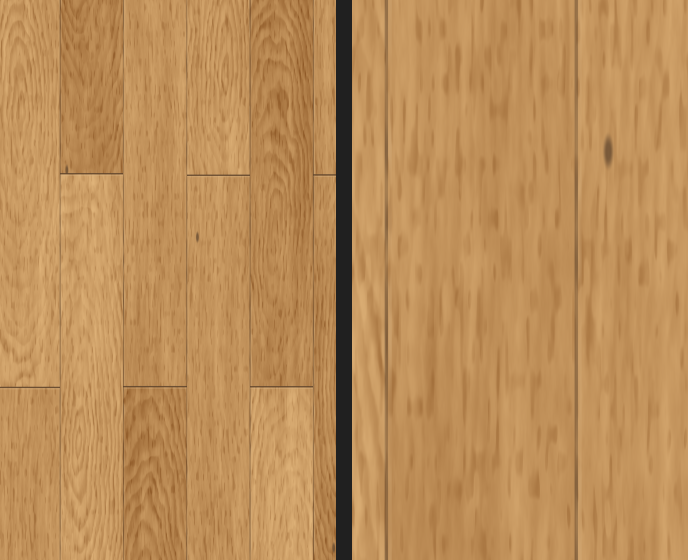
Left, the full canvas; right, a detail of the centre.
This texture is drawn by a WebGL 1 fragment shader. Its source:

```glsl
precision highp float;
// Oak plank floor: staggered vertical boards with streaks, pores and arched growth rings.

uniform vec2 u_resolution;

#define PLANK_SIZE vec2(0.1884, 0.755)   // share of canvas width, height
#define FIRST_SEAM 0.179
#define JOINT_EVEN 0.310
#define JOINT_ODD 0.688
#define SEAM_HALF 0.0010                 // share of canvas height
#define RING_COUNT 15.0
#define BASE_TONE 0.73
#define DARK_OAK vec3(0.645, 0.445, 0.240)
#define LIGHT_OAK vec3(0.822, 0.642, 0.420)
#define GAP_COLOR vec3(0.36, 0.26, 0.17)
#define BEVEL_COLOR vec3(0.87, 0.73, 0.54)

float hash(vec2 p) {
  vec3 q = fract(p.xyx * 0.1031);
  q += dot(q, q.yzx + 33.33);
  return fract((q.x + q.y) * q.z);
}

float noise(vec2 p) {
  vec2 i = floor(p);
  vec2 f = fract(p);
  f = f * f * (3.0 - 2.0 * f);
  return mix(mix(hash(i), hash(i + vec2(1.0, 0.0)), f.x),
             mix(hash(i + vec2(0.0, 1.0)), hash(i + 1.0), f.x), f.y);
}

// Four octaves, centred on zero
float fbm(vec2 p) {
  float sum = 0.0;
  float amp = 0.5;
  for (int i = 0; i < 4; i++) {
    sum += amp * (noise(p) - 0.5);
    p = p * 2.03 + 17.3;
    amp *= 0.5;
  }
  return sum;
}

// Dark late-wood lines where the cut crosses the tapering log
float growthRings(vec2 g, vec2 seed, float figure) {
  float side = hash(seed + 5.0) < 0.5 ? -1.0 : 1.0;
  float heart = mix(side * 0.95, (hash(seed + 9.0) - 0.5) * 0.4, figure);
  float peak = mix(1.5, 5.5, hash(seed + 13.0));
  vec2 log2d = vec2(g.x - heart, (g.y - peak) * 0.17);
  log2d += 0.22 * vec2(fbm(vec2(g.x * 1.5, g.y * 0.7) + seed),
                       fbm(vec2(g.x * 2.5, g.y * 0.8) + seed + 40.0));
  float d = length(log2d) + 0.035 * fbm(vec2(g.x * 9.0, g.y * 4.0) + seed);
  float ring = fract(d * RING_COUNT);
  return smoothstep(0.15, 0.75, ring) * (1.0 - smoothstep(0.78, 1.0, ring));
}

float line(float dist, float halfWidth, float px) {
  return 1.0 - smoothstep(halfWidth - 0.6 * px, halfWidth + 0.6 * px, dist);
}

void main() {
  vec2 uv = gl_FragCoord.xy / u_resolution;
  float px = 1.0 / u_resolution.y;

  // Plank layout: every other column is shifted lengthwise
  float x = (uv.x - FIRST_SEAM) / PLANK_SIZE.x + 1.0;
  float column = floor(x);
  float joint = mix(JOINT_EVEN, JOINT_ODD, mod(column, 2.0));
  joint += (hash(vec2(column, 71.0)) - 0.5) * 0.004;
  float y = (uv.y - joint) / PLANK_SIZE.y;
  vec2 plank = vec2(column, floor(y));
  vec2 cell = vec2(x, y) - plank;
  vec2 seed = (plank + 3.0) * vec2(19.7, 31.3);

  // Grain coordinates in plank widths
  vec2 g = vec2(cell.x - 0.5, cell.y * 6.7);

  // Board tone and figure cycle over three columns, stepped per row
  float wave = cos(2.0944 * (plank.x + plank.y + 0.3));
  float figure = smoothstep(0.3, 0.8, abs(wave));
  float tone = BASE_TONE + 0.20 * wave - 0.08 * plank.y;
  tone += (hash(seed) - 0.5) * 0.16;

  // Broad stains, long streaks and fine fibre
  tone += 0.45 * fbm(vec2(g.x * 2.2, g.y * 0.35) + seed);
  tone += 0.55 * fbm(vec2(g.x * 9.0, g.y * 0.5) + seed + 11.0);
  tone += 0.50 * fbm(vec2(g.x * 26.0, g.y * 4.0) + seed + 23.0);

  // Growth rings fade in and out along the board
  float fade = smoothstep(0.25, 0.65, noise(vec2(g.x * 1.6, g.y * 0.6) + seed + 57.0));
  float rings = growthRings(g, seed, figure);
  tone -= rings * mix(0.14, 0.38, figure) * mix(0.4, 1.0, fade);

  // Short open pores, denser in the rings
  float pores = noise(vec2(g.x * 46.0 + 0.8 * noise(g * 3.0), g.y * 7.0) + seed);
  tone -= smoothstep(0.58, 0.90, pores) * (0.22 + 0.18 * rings);
  vec3 color = mix(DARK_OAK, LIGHT_OAK, tone);

  // Occasional small dark fleck
  vec2 spot = vec2(hash(seed + 2.0) - 0.5, 6.7 * hash(seed + 4.0));
  float fleck = length((g - spot * vec2(0.8, 1.0)) * vec2(30.0, 9.0));
  color = mix(color, GAP_COLOR, 0.7 * step(0.75, hash(seed + 6.0)) * (1.0 - smoothstep(0.3, 1.0, fleck)));

  // Long seams are faint and uneven, end joints are darker
  float toHeight = PLANK_SIZE.x * u_resolution.x / u_resolution.y;
  float sideDist = min(cell.x, 1.0 - cell.x) * toHeight;
  float endDist = min(cell.y, 1.0 - cell.y) * PLANK_SIZE.y;
  float wear = noise(vec2(floor(x + 0.5) * 7.0, uv.y * 45.0));
  float bevel = line(abs(cell.x * toHeight - 2.2 * SEAM_HALF), SEAM_HALF, px);
  float lip = line(abs((1.0 - cell.y) * PLANK_SIZE.y - 2.6 * SEAM_HALF), SEAM_HALF, px);
  color = mix(color, BEVEL_COLOR, max(bevel * 0.35 * wear, lip * 0.35));
  color = mix(color, GAP_COLOR, line(sideDist, SEAM_HALF, px) * mix(0.25, 0.60, wear));
  color = mix(color, GAP_COLOR, line(endDist, 1.2 * SEAM_HALF, px) * 0.85);

  gl_FragColor = vec4(clamp(color, 0.0, 1.0), 1.0);
}
```
